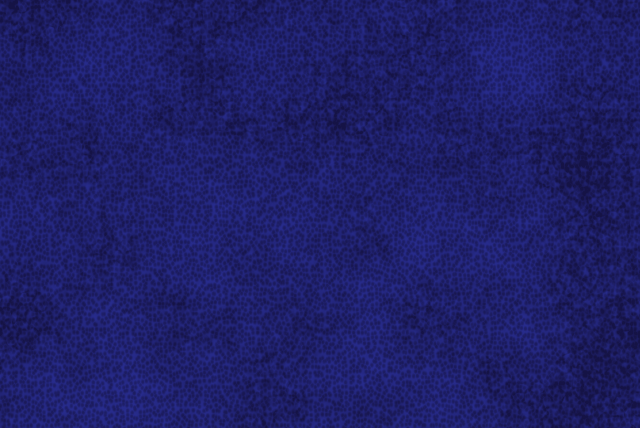
Reproduce this texture procedurally as a Shadertoy shader.

```glsl
// Deep blue pebbled cloth: fine dark grains with lighter seams, larger soft
// bubbles in the shaded patches, and broad blotches of light and dark.
// Cellular noise makes grains and bubbles; value noise makes the blotches.

const vec3 DEEP_BLUE = vec3(0.084, 0.076, 0.275);
const vec3 BRIGHT_BLUE = vec3(0.152, 0.168, 0.545);

// Features per canvas height
const vec2 GRAIN_SCALE = vec2(112.0, 88.0);
const vec2 BUBBLE_SCALE = vec2(42.0, 39.0);
const float CLOUD_SCALE = 5.2;
const float MOTTLE_SCALE = 58.0;

// Strength of each layer
const float BASE_TONE = 0.475;
const float CLOUD_GAIN = 0.76;
const float GRAIN_GAIN = 0.54;
const float MOTTLE_GAIN = 0.64;
const float BUBBLE_GAIN = 0.3;
const float JITTER = 0.85;

// Integer hash: two random values in 0..1 for a lattice point
vec2 hash2(vec2 cell) {
    uvec2 v = uvec2(ivec2(cell) + 4096);
    v = v * 1664525u + 1013904223u;
    v.x += v.y * 1664525u;
    v.y += v.x * 1664525u;
    v ^= v >> 16u;
    v.x += v.y * 1664525u;
    v.y += v.x * 1664525u;
    v ^= v >> 16u;
    return vec2(v & 65535u) / 65535.0;
}

float valueNoise(vec2 p) {
    vec2 i = floor(p);
    vec2 f = fract(p);
    f = f * f * (3.0 - 2.0 * f);
    float low = mix(hash2(i).x, hash2(i + vec2(1, 0)).x, f.x);
    float high = mix(hash2(i + vec2(0, 1)).x, hash2(i + vec2(1, 1)).x, f.x);
    return mix(low, high, f.y);
}

float fbm(vec2 p) {
    float sum = 0.0;
    float weight = 0.5;
    float total = 0.0;
    for (int octave = 0; octave < 3; octave++) {
        sum += weight * valueNoise(p);
        total += weight;
        weight *= 0.5;
        p = p * 2.03 + vec2(17.3, 9.1);
    }
    return sum / total;
}

// Distances to the nearest and second nearest cell centre
vec2 cellDistances(vec2 p) {
    vec2 home = floor(p);
    vec2 nearest = vec2(8.0);
    for (int y = -1; y <= 1; y++) {
        for (int x = -1; x <= 1; x++) {
            vec2 cell = home + vec2(x, y);
            vec2 centre = cell + 0.5 + JITTER * (hash2(cell) - 0.5);
            float d = length(p - centre);
            nearest = d < nearest.x ? vec2(d, nearest.x)
                                    : vec2(nearest.x, min(nearest.y, d));
        }
    }
    return nearest;
}

void mainImage(out vec4 fragColor, in vec2 fragCoord) {
    vec2 p = fragCoord / iResolution.y;

    // Broad blotches; the dark ones carry the coarser relief
    float cloud = fbm(p * CLOUD_SCALE + 3.7);
    float shade = 1.0 - smoothstep(0.38, 0.64, cloud);

    // Fine grains: dark centre, lighter seam
    float grain = smoothstep(0.1, 0.75, cellDistances(p * GRAIN_SCALE).x);

    // Bubbles: light body, soft dark rim broken up by a slight warp
    vec2 warp = vec2(valueNoise(p * 90.0), valueNoise(p * 90.0 + 40.0)) - 0.5;
    vec2 bubbleCell = cellDistances(p * BUBBLE_SCALE + 0.5 * warp + 51.0);
    float bubble = smoothstep(0.0, 0.5, bubbleCell.y - bubbleCell.x);

    // Uneven dye between the two sizes
    float mottle = fbm(p * MOTTLE_SCALE + 23.0);

    float tone = BASE_TONE
        + CLOUD_GAIN * (cloud - 0.5)
        + GRAIN_GAIN * (grain - 0.5) * mix(1.0, 0.75, shade)
        + MOTTLE_GAIN * (mottle - 0.5) * mix(0.65, 1.2, shade)
        + BUBBLE_GAIN * (bubble - 0.5) * shade;

    fragColor = vec4(mix(DEEP_BLUE, BRIGHT_BLUE, clamp(tone, 0.0, 1.0)), 1.0);
}
```
